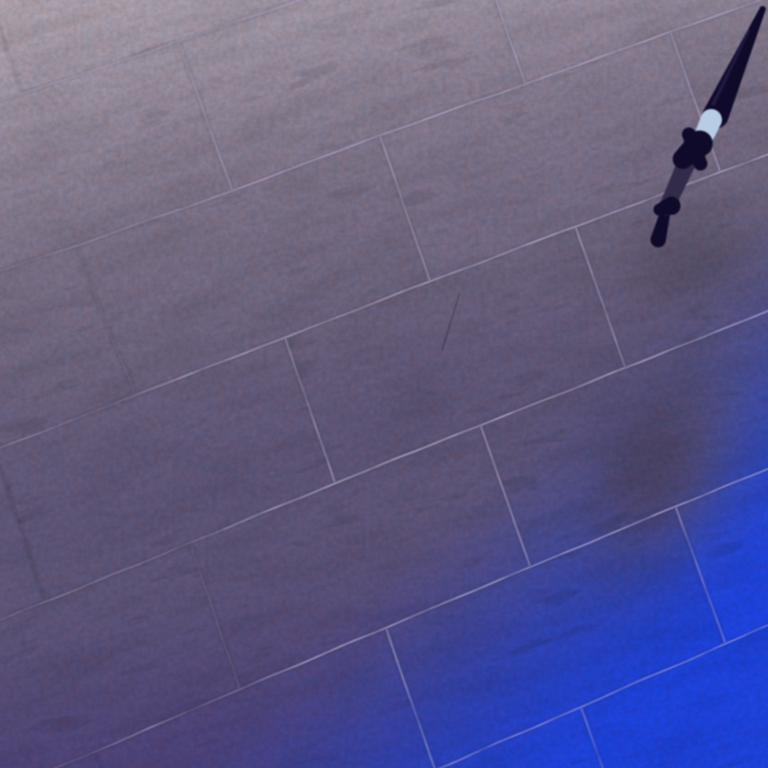
Write a WebGL 2 fragment shader that draws this texture.

```glsl
#version 300 es
precision highp float;
uniform vec2 u_resolution;
out vec4 fragColor;

const vec3 PALE = vec3(0.67, 0.63, 0.67);
const vec3 MAUVE = vec3(0.48, 0.44, 0.52);
const vec3 SLATE = vec3(0.36, 0.325, 0.455);
const vec3 DUSK = vec3(0.29, 0.25, 0.46);
const vec3 BLUE = vec3(0.11, 0.25, 0.83);
const vec3 SHADE = vec3(0.27, 0.24, 0.36);
const vec3 GROUT = vec3(0.66, 0.62, 0.75);
const vec3 BLUE_GROUT = vec3(0.47, 0.50, 0.90);
const vec3 INK = vec3(0.06, 0.04, 0.16);
const vec3 METAL = vec3(0.20, 0.17, 0.29);
const vec3 COLLAR = vec3(0.72, 0.80, 0.90);

float hash(vec2 p) {
  vec3 q = fract(p.xyx * vec3(0.1031, 0.1030, 0.0973));
  q += dot(q, q.yzx + 33.33);
  return fract((q.x + q.y) * q.z);
}
vec2 gradient(vec2 cell) {
  float angle = 6.2832 * hash(cell);
  return vec2(cos(angle), sin(angle));
}
float noise(vec2 p) {
  vec2 i = floor(p), f = fract(p), e = vec2(0.0, 1.0);
  vec2 w = f * f * f * (f * (f * 6.0 - 15.0) + 10.0);
  float low = mix(dot(gradient(i), f), dot(gradient(i + e.yx), f - e.yx), w.x);
  float high = mix(dot(gradient(i + e), f - e), dot(gradient(i + e.yy), f - e.yy), w.x);
  return mix(low, high, w.y);
}
float fbm(vec2 p) {
  float sum = 0.0, gain = 1.0;
  for (int i = 0; i < 4; i++, gain *= 0.55) {
    sum += gain * noise(p);
    p = p * 2.03 + 17.1;
  }
  return sum;
}
float fill(float d, float blur) { return 1.0 - smoothstep(-blur, blur, d); }

// Capsule whose radius runs from ra to rb
float taper(vec2 p, vec2 a, vec2 b, float ra, float rb) {
  vec2 ab = b - a;
  float t = clamp(dot(p - a, ab) / dot(ab, ab), 0.0, 1.0);
  return length(p - a - ab * t) - mix(ra, rb, t);
}
float gauss(vec2 p, vec2 radius) {
  p /= radius;
  return exp(-dot(p, p));
}
vec2 turn(vec2 p, float angle) {
  float c = cos(angle), s = sin(angle);
  return vec2(c * p.x + s * p.y, c * p.y - s * p.x);
}

// x: distance to course lines, y: to end joints, zw: tile index
vec4 tiling(vec2 p) {
  float stretch = 0.07 * max(0.35 - p.x, 0.0) * (1.0 - smoothstep(0.35, 0.65, p.y));
  p += vec2(stretch, 0.011 * (1.0 - 0.6 * p.y) * smoothstep(0.0, 0.55, p.x));
  float height = 0.2227 - 0.0195 * p.x;
  float course = (p.y - 0.139 + 0.335 * p.x) / height;
  float row = floor(course), f = course - row;
  float along = (p.x - 0.495 + 0.1237 * (row - 1.0) - 0.065 * f) / 0.378;
  float joint = abs(along - round(along)) * 0.355;
  return vec4(min(f, 1.0 - f) * height * 0.93, joint, floor(along), row);
}
vec3 floorLight(vec2 p) {
  float t = p.y + 0.25 * p.x;
  vec3 c = mix(PALE, MAUVE, smoothstep(-0.05, 0.38, t));
  c = mix(c, SLATE, smoothstep(0.25, 0.75, t));
  return mix(c, DUSK, smoothstep(0.75, 1.1, t));
}

// Telescopic stand leg, from foot to upper tube
vec3 standLeg(vec3 c, vec2 p, float blur) {
  c = mix(c, INK, fill(taper(p, vec2(0.857, 0.312), vec2(0.868, 0.27), 0.010, 0.006), blur));
  c = mix(c, METAL, fill(taper(p, vec2(0.868, 0.27), vec2(0.895, 0.21), 0.010, 0.012), blur));
  c = mix(c, INK, fill(taper(p, vec2(0.859, 0.273), vec2(0.874, 0.268), 0.008, 0.012), blur));
  c = mix(c, INK, fill(taper(p, vec2(0.932, 0.15), vec2(0.993, 0.012), 0.017, 0.004), blur));
  c = mix(c, COLLAR, fill(taper(p, vec2(0.919, 0.172), vec2(0.926, 0.156), 0.013, 0.014), blur));
  c = mix(c, INK, fill(taper(p, vec2(0.889, 0.207), vec2(0.911, 0.187), 0.013, 0.017), blur));
  c = mix(c, INK, fill(taper(p, vec2(0.897, 0.175), vec2(0.912, 0.213), 0.009, 0.009), blur));
  float shine = fill(taper(p, vec2(0.929, 0.135), vec2(0.975, 0.04), 0.002, 0.001), 0.003);
  return c + 0.13 * shine * vec3(0.6, 0.6, 1.0);
}

void main() {
  vec2 p = gl_FragCoord.xy / u_resolution;
  p.y = 1.0 - p.y;
  float pixel = 1.0 / min(u_resolution.x, u_resolution.y);
  vec4 tile = tiling(p + 0.0012 * noise(p * 14.0));
  // Coloured light and the soft shadow interrupting it
  float shadow = gauss(turn(p - vec2(0.855, 0.60), 0.35), vec2(0.075, 0.125));
  float glow = smoothstep(0.85, 1.26, dot(p, vec2(0.68, 0.73))) * (1.0 - 0.8 * shadow);
  vec3 color = mix(floorLight(p), BLUE, glow);
  color = mix(color, SHADE, 0.6 * shadow);
  color *= 1.0 - 0.15 * gauss(p - vec2(0.90, 0.33), vec2(0.09, 0.07));
  // Stone streaks, tinted grain and tile to tile variation
  float streak = fbm(turn(p, -0.3) * vec2(7.0, 30.0) + tile.zw * 7.3);
  float speckle = noise(p * 120.0) + 0.8 * noise(p * 210.0);
  float tint = noise(p * 75.0 + 31.0);
  color *= 1.0 + 0.05 * (hash(tile.zw + 40.0) - 0.5) + 0.08 * streak + 0.065 * speckle;
  color *= 1.0 - 0.13 * smoothstep(0.25, 0.75, streak);
  color += 0.022 * tint * vec3(1.0, -0.2, -0.9);
  float scratch = taper(p, vec2(0.598, 0.383), vec2(0.576, 0.455), 0.0003, 0.0008);
  color = mix(color, SHADE * 0.75, 0.65 * fill(scratch, 0.0025));
  // Grout, patchy and worn away toward the left
  float wear = smoothstep(0.0, 0.5, p.x + 0.4 * noise(p * 6.0));
  float patchy = clamp(0.85 + 0.6 * noise(p * 22.0) + 0.3 * noise(p * 60.0), 0.3, 1.0);
  float ends = smoothstep(0.16, 0.42, p.x + 0.2 * (1.0 - p.y));
  float blur = max(pixel, 0.0022);
  float line = max(fill(tile.x - 0.0012, blur), 0.85 * ends * fill(tile.y - 0.001, blur));
  color *= 1.0 - 0.08 * fill(min(tile.x, tile.y) - 0.003, 0.003);
  color = mix(color, mix(GROUT, BLUE_GROUT, glow), line * patchy * mix(0.3, 0.88, wear));
  fragColor = vec4(standLeg(color, p, blur), 1.0);
}
```
